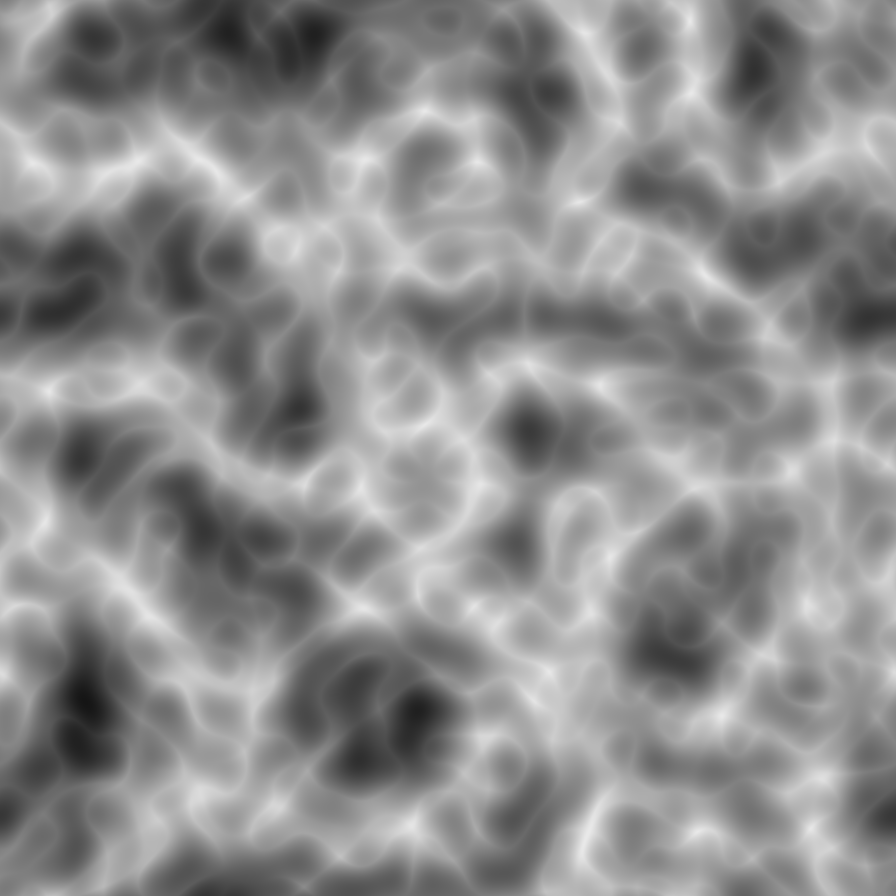
Write a WebGL 1 fragment shader that draws this texture.

```glsl
precision highp float;
// Soft grey turbulence: bright creased veins around smoky dark hollows.
// Each octave is wrapping gradient noise, folded at zero so its zero lines
// become ridges; the folded octaves are summed and mapped to grey.

uniform vec2 u_resolution;

const float BASE_CELLS = 4.0;    // whole cells across the tile, first octave
const int   OCTAVES = 3;
const float GAIN = 0.58;         // strength of each octave against the last
const float CREASE = 0.015;      // rounding of the ridge tops
const float RIDGE_LEVEL = 0.97;  // grey of the brightest ridges
const float DEPTH = 1.0;         // how far the hollows darken
const float DEPTH_CURVE = 0.8;   // below one sharpens the bright veins
const float TAU = 6.2831853;

float hash(vec2 cell, float seed) {
  vec3 p = fract(vec3(cell.xyx + seed * 17.3) * vec3(0.1031, 0.1030, 0.0973));
  p += dot(p, p.yzx + 33.33);
  return fract((p.x + p.y) * p.z);
}

// Slope contribution of one lattice corner; cells wrap at the period.
float corner(vec2 cell, vec2 offset, float period, float seed) {
  float angle = TAU * hash(mod(cell, period), seed);
  return dot(vec2(cos(angle), sin(angle)), offset);
}

float gradientNoise(vec2 p, float period, float seed) {
  vec2 cell = floor(p);
  vec2 f = p - cell;
  vec2 blend = f * f * f * (f * (f * 6.0 - 15.0) + 10.0);
  vec2 right = vec2(1.0, 0.0);
  vec2 up = vec2(0.0, 1.0);
  float low = mix(corner(cell, f, period, seed),
                  corner(cell + right, f - right, period, seed), blend.x);
  float high = mix(corner(cell + up, f - up, period, seed),
                   corner(cell + 1.0, f - 1.0, period, seed), blend.x);
  return mix(low, high, blend.y);
}

// Absolute value with a slightly rounded crease.
float fold(float n) {
  return sqrt(n * n + CREASE * CREASE);
}

float turbulence(vec2 uv) {
  float sum = 0.0;
  float strength = 1.0;
  float cells = BASE_CELLS;
  for (int i = 0; i < OCTAVES; i++) {
    float seed = float(i) + 1.0;
    // Shift each octave so that the lattices do not line up.
    vec2 shift = vec2(0.37, 0.71) * seed;
    sum += strength * fold(gradientNoise(uv * cells + shift, cells, seed));
    strength *= GAIN;
    cells *= 2.0;
  }
  return sum;
}

void main() {
  vec2 uv = gl_FragCoord.xy / u_resolution;
  float grey = RIDGE_LEVEL - DEPTH * pow(turbulence(uv), DEPTH_CURVE);
  gl_FragColor = vec4(vec3(clamp(grey, 0.0, 1.0)), 1.0);
}
```
